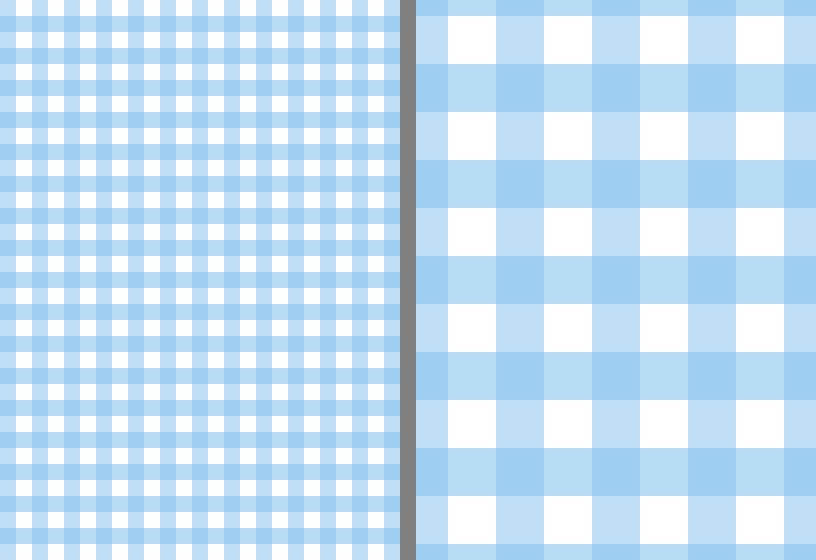
Left, the full canvas; right, a detail of the centre.
A Shadertoy shader for this pattern:

```glsl
// Gingham check: pale blue vertical and horizontal bands on white,
// deepening where they cross. Each band is a repeating distance to its
// edges, turned into pixel coverage and blended between four flat colours.

const vec2 REPEATS    = vec2(12.5, 17.5);  // checks across and down the canvas
const vec2 PHASE      = vec2(0.0, 0.5);    // where the first band starts, in repeats
const vec2 BAND_WIDTH = vec2(0.5, 0.5);    // band share of one repeat

const vec3 GROUND          = vec3(1.0);
const vec3 VERTICAL_BAND   = vec3(0.753, 0.875, 0.967);
const vec3 HORIZONTAL_BAND = vec3(0.718, 0.863, 0.957);
const vec3 CROSSING        = vec3(0.616, 0.804, 0.945);

// Coverage of the bands on both axes: x for vertical, y for horizontal.
vec2 bandCoverage(vec2 p, vec2 pixel) {
    vec2 halfWidth = 0.5 * BAND_WIDTH;
    vec2 fromCentre = abs(fract(p - PHASE - halfWidth + 0.5) - 0.5);
    return clamp((halfWidth - fromCentre) / pixel + 0.5, 0.0, 1.0);
}

void mainImage(out vec4 fragColor, in vec2 fragCoord) {
    vec2 pixel = REPEATS / iResolution.xy;  // one pixel, in repeats
    vec2 band = bandCoverage(fragCoord * pixel, pixel);

    // Blend across the vertical bands first, then over the horizontal ones
    vec3 openRow = mix(GROUND, VERTICAL_BAND, band.x);
    vec3 bandRow = mix(HORIZONTAL_BAND, CROSSING, band.x);
    fragColor = vec4(mix(openRow, bandRow, band.y), 1.0);
}
```
